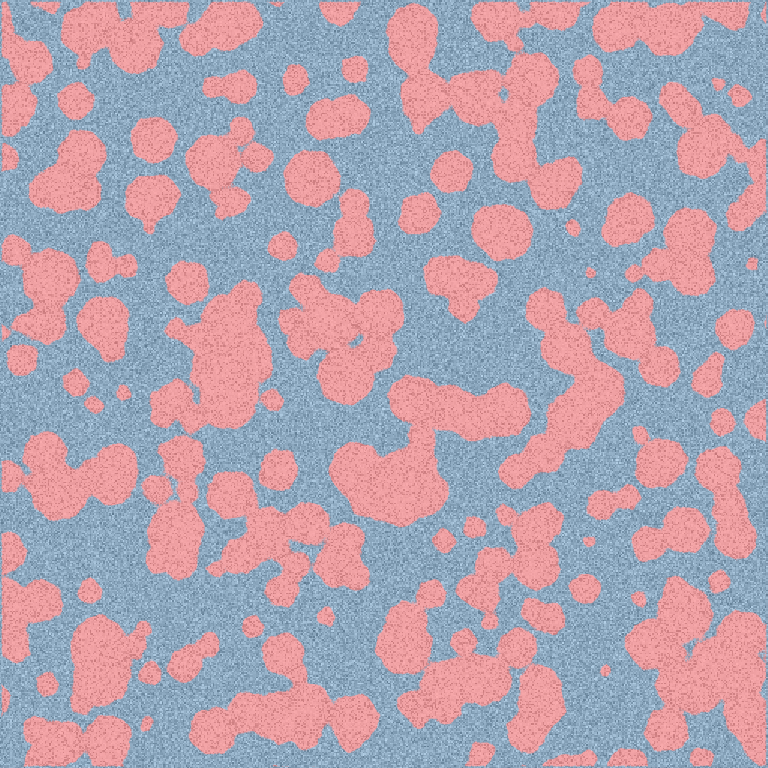
A WebGL 2 fragment shader for this pattern:

```glsl
#version 300 es
precision highp float;
// Irregular merging pink blobs with dark specks on a grainy blue ground.

uniform vec2 u_resolution;
out vec4 outColor;

const vec3 BLUE = vec3(0.547, 0.657, 0.747);
const vec3 PINK = vec3(0.945, 0.635, 0.645);

const float CELLS = 13.0;           // scatter cells across the canvas
const int   DISCS_PER_CELL = 3;
const float DISC_CHANCE = 0.60;
const float MIN_RADIUS = 0.007;
const float MAX_RADIUS = 0.037;
const float MERGE = 0.005;          // softness of the bridges between discs
const float WOBBLE = 0.0013;        // outline irregularity
const float EDGE_SOFTNESS = 0.0012;
const float EDGE_GRAIN = 0.0012;
const float FRAME = 0.0025;         // blue margin at the canvas border

const float GRAIN_CELLS = 512.0;
const float BLUE_GRAIN = 0.126;
const float PINK_GRAIN = 0.030;
const float SPECK_DEPTH = 0.14;
const float SPECK_INNER = 0.20;     // speck share in blob centres
const float SPECK_RIM = 0.36;       // speck share near rims and seams
const float RIM_WIDTH = 0.016;

// Three uniform random values per integer lattice point.
vec3 hash3(vec3 p) {
  uvec3 v = uvec3(ivec3(p)) * 1664525u + 1013904223u;
  v.x += v.y * v.z; v.y += v.z * v.x; v.z += v.x * v.y;
  v ^= v >> 16u;
  v.x += v.y * v.z; v.y += v.z * v.x; v.z += v.x * v.y;
  return vec3(v >> 8u) / 16777216.0;
}

// Layered sines that bend the outlines a little.
vec2 wobble(vec2 p) {
  vec2 w = sin(p.yx * vec2(173.0, 191.0) + 2.0 * sin(p * 83.0));
  w += 0.6 * sin(p.yx * vec2(347.0, 311.0) + p * 229.0 + w);
  return w * WOBBLE;
}

// Signed distance to the smooth union of randomly scattered discs.
float blobDistance(vec2 p) {
  vec2 home = floor(p * CELLS);
  float sum = 1e-9;
  for (int y = -1; y <= 1; y++) {
    for (int x = -1; x <= 1; x++) {
      vec2 cell = home + vec2(x, y);
      for (int i = 0; i < DISCS_PER_CELL; i++) {
        vec3 place = hash3(vec3(cell, float(2 * i)));
        vec3 trait = hash3(vec3(cell, float(2 * i + 1)));
        if (trait.x > DISC_CHANCE) continue;
        vec2 center = (cell + place.xy) / CELLS;
        float radius = mix(MIN_RADIUS, MAX_RADIUS, pow(trait.y, 1.2));
        sum += exp((radius - length(p - center)) / MERGE);
      }
    }
  }
  return -MERGE * log(sum);
}

void main() {
  vec2 uv = gl_FragCoord.xy / u_resolution.y;
  vec2 canvas = u_resolution / u_resolution.y;

  // Fine grain, near-normal and centred on zero
  vec2 grainCell = floor(uv * GRAIN_CELLS);
  float grain = dot(hash3(vec3(grainCell, 71.0)) - 0.5, vec3(1.0));
  vec3 speckle = hash3(vec3(grainCell, 97.0));

  // Blob shape, kept inside the frame
  float dist = blobDistance(uv + wobble(uv));
  vec2 border = min(uv, canvas - uv);
  dist = max(dist, FRAME - min(border.x, border.y));
  float edgeDist = dist + (speckle.z - 0.5) * EDGE_GRAIN;
  float inside = 1.0 - smoothstep(-EDGE_SOFTNESS, EDGE_SOFTNESS, edgeDist);

  // Pink with sparse dark specks, denser toward rims and seams
  float rim = 1.0 - smoothstep(0.0, RIM_WIDTH, -dist);
  float isSpeck = step(speckle.x, mix(SPECK_INNER, SPECK_RIM, rim));
  float speckShade = isSpeck * SPECK_DEPTH * mix(0.4, 1.0, speckle.y);
  vec3 pink = PINK + grain * PINK_GRAIN - speckShade;

  vec3 blue = BLUE + grain * BLUE_GRAIN;
  outColor = vec4(mix(blue, pink, inside), 1.0);
}
```
